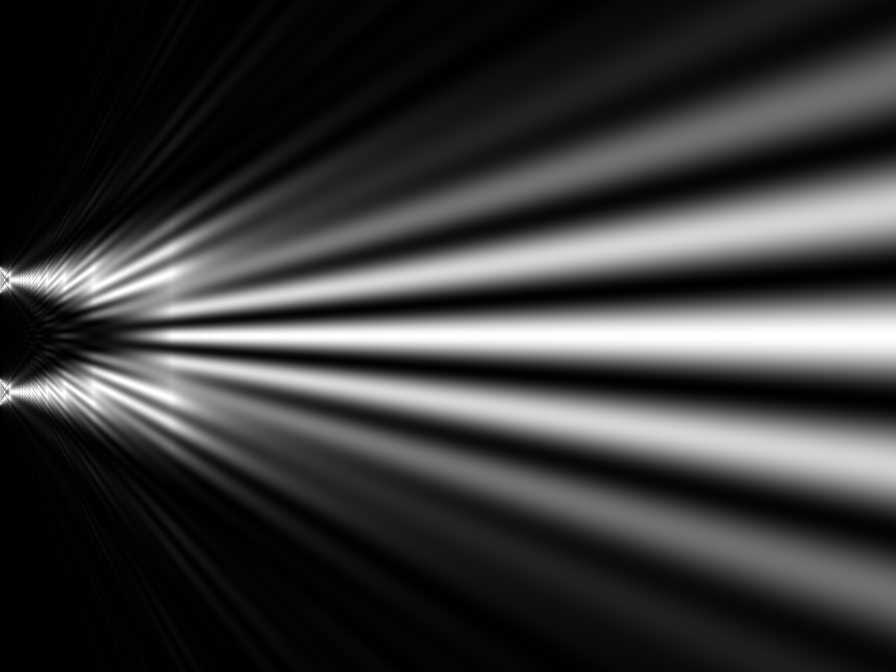
A Shadertoy shader for this background:

```glsl
// Two-slit diffraction: light enters at the left edge and fans out to the right.
// Each slit's near field comes from Fresnel integrals; the two waves are added
// and every column is scaled so that its strongest fringe is white.

const float PI = 3.14159265;
const float WAVELENGTH = 0.0245;      // all lengths in canvas heights
const float SLIT_OFFSET = 1.0 / 12.0; // from the axis to each slit centre
const float SLIT_WIDTH = 1.0 / 24.0;
const float MIN_DISTANCE = 0.0008;    // keeps the slit plane finite
const float PEAK_REACH = 0.14;        // half-height searched for the peak
const int PEAK_STEPS = 72;
const int ROW_TAPS = 3;               // vertical antialiasing

// Fresnel integrals (C, S) by rational auxiliary functions
vec2 fresnel(float w) {
    float t = abs(w);
    float f = (1.0 + 0.926 * t) / (2.0 + t * (1.792 + 3.104 * t));
    float g = 1.0 / (2.0 + t * (4.142 + t * (3.492 + 6.670 * t)));
    float phase = 0.5 * PI * t * t;
    float c = cos(phase), s = sin(phase);
    vec2 integral = vec2(0.5 + f * s - g * c, 0.5 - f * c - g * s);
    return w < 0.0 ? -integral : integral;
}

// Complex wave of one slit, at height y from its centre
vec2 slitWave(float y, float scale) {
    float halfWidth = 0.5 * SLIT_WIDTH;
    return fresnel((y + halfWidth) * scale) - fresnel((y - halfWidth) * scale);
}

// Brightness of both waves together
float intensity(float y, float scale) {
    vec2 wave = slitWave(y - SLIT_OFFSET, scale) + slitWave(y + SLIT_OFFSET, scale);
    return dot(wave, wave);
}

// Strongest brightness in a column; symmetry leaves only one half to search
float columnPeak(float scale) {
    float peak = 0.0;
    for (int i = 0; i < PEAK_STEPS; i++) {
        float y = PEAK_REACH * float(i) / float(PEAK_STEPS - 1);
        peak = max(peak, intensity(y, scale));
    }
    return peak;
}

void mainImage(out vec4 fragColor, in vec2 fragCoord) {
    float pixel = 1.0 / iResolution.y;
    vec2 p = fragCoord * pixel - vec2(0.0, 0.5);
    float scale = sqrt(2.0 / (WAVELENGTH * max(p.x, MIN_DISTANCE)));

    // Average a few rows inside the pixel
    float light = 0.0;
    for (int i = 0; i < ROW_TAPS; i++) {
        float shift = (float(i) + 0.5) / float(ROW_TAPS) - 0.5;
        light += intensity(p.y + shift * pixel, scale);
    }
    light /= float(ROW_TAPS) * columnPeak(scale);

    fragColor = vec4(vec3(clamp(light, 0.0, 1.0)), 1.0);
}
```
